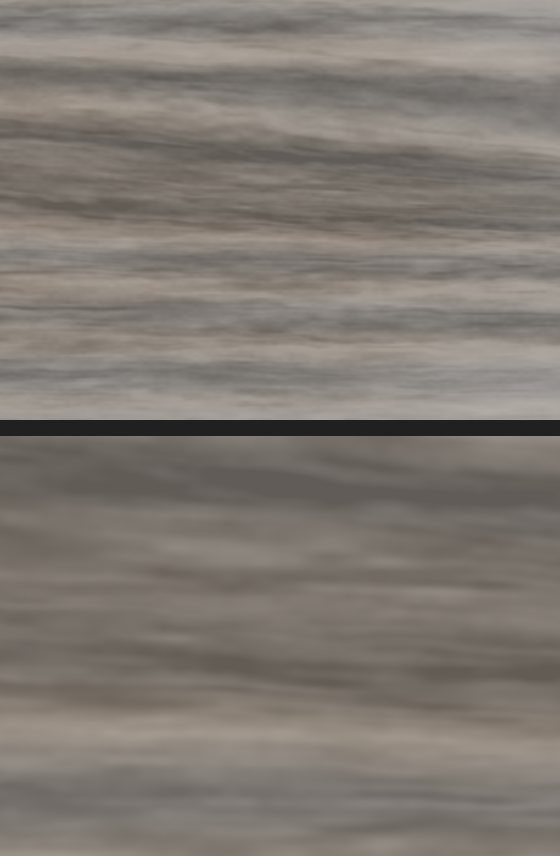
Top: the whole. Bottom: its middle third, enlarged.
Give the GLSL for this texture, as a WebGL 1 fragment shader.

```glsl
precision highp float;
// Soft grey-brown wood grain with broad, gently sloping horizontal bands.

uniform vec2 u_resolution;

#define MEAN_TONE 0.509
#define BAND_SPACING 0.14
#define BAND_CONTRAST 0.056
#define STREAK_CONTRAST 0.044
#define FLECK_CONTRAST 0.034
#define FIBRE_CONTRAST 0.020
#define MOTTLE_CONTRAST 0.010
#define LINE_DEPTH 0.065
#define HEART_DEPTH 0.098
#define EDGE_LIGHT 0.088
#define WARMTH 0.027

const float TAU = 6.2831853;

float hash(vec2 p) {
  vec3 q = fract(vec3(p.xyx) * 0.1031);
  q += dot(q, q.yzx + 33.33);
  return fract((q.x + q.y) * q.z);
}

// Smooth value noise in the range -1 to 1.
float noise(vec2 p) {
  vec2 cell = floor(p);
  vec2 f = fract(p);
  f = f * f * (3.0 - 2.0 * f);
  float low = mix(hash(cell), hash(cell + vec2(1.0, 0.0)), f.x);
  float high = mix(hash(cell + vec2(0.0, 1.0)), hash(cell + vec2(1.0, 1.0)), f.x);
  return 2.0 * mix(low, high, f.y) - 1.0;
}

float bump(float x, float centre, float width) {
  float d = (x - centre) / width;
  return exp(-d * d);
}

// Layers of long streaks, each finer and fainter than the one before.
float streaks(vec2 p) {
  float sum = 0.0;
  float weight = 1.0;
  vec2 scale = vec2(1.2, 17.0);
  for (int i = 0; i < 5; i++) {
    float shift = float(i) * 17.3;
    sum += weight * noise(p * scale + vec2(shift + p.y * 9.0, shift * 1.7));
    weight *= 0.8;
    scale *= vec2(2.0, 1.65);
  }
  return sum;
}

// Short ragged flecks that gather in patches.
float flecks(vec2 p) {
  float patches = smoothstep(-0.5, 0.6, noise(p * vec2(2.5, 14.0) + 51.0));
  float coarse = noise(p * vec2(8.0, 50.0) + 12.0);
  float fine = noise(p * vec2(24.0, 92.0) + 34.0);
  return (0.4 + 0.6 * patches) * (coarse + fine);
}

// Thin dark lines where a stretched noise crosses zero.
float darkLines(vec2 p) {
  float crossing = abs(noise(p * vec2(0.8, 13.0) + vec2(4.0, 41.0)));
  float fade = smoothstep(-0.4, 0.6, noise(p * vec2(1.6, 9.0) + 70.0));
  return fade * (1.0 - smoothstep(0.0, 0.2, crossing));
}

void main() {
  vec2 p = gl_FragCoord.xy / u_resolution.y;
  float across = gl_FragCoord.x / u_resolution.x;
  float depth = 1.0 - p.y;

  // Follow the grain, which descends most steeply around the heart.
  float slope = 0.015 + 0.07 * bump(depth, 0.39, 0.17);
  float along = depth - slope * p.x;
  along += 0.006 * noise(vec2(p.x * 2.2, depth * 9.0));
  along += 0.004 * noise(vec2(p.x * 13.0, depth * 42.0));
  vec2 grain = vec2(p.x, along);

  // Broad pale bands, interrupted by the dark heart.
  float heart = bump(along, 0.4, 0.09);
  float wave = cos(TAU * (along - 0.115) / BAND_SPACING);
  float band = wave * (1.0 - 0.85 * heart);

  // Dark borders above and below the heart.
  float border = bump(along, 0.322, 0.012) + bump(along, 0.475, 0.016);

  // Paler light toward the top, bottom and right edges.
  float edge = 0.75 * smoothstep(0.78, 1.0, depth);
  edge += 0.6 * smoothstep(0.22, 0.0, depth);
  edge += 0.45 * smoothstep(0.6, 1.0, across);

  float tone = MEAN_TONE;
  tone += BAND_CONTRAST * band + STREAK_CONTRAST * streaks(grain);
  tone += FLECK_CONTRAST * flecks(grain);
  tone += FIBRE_CONTRAST * noise(grain * vec2(5.0, 140.0) + 9.0);
  tone += MOTTLE_CONTRAST * noise(p * vec2(75.0, 125.0) + 18.0);
  tone += EDGE_LIGHT * (edge - 0.22);
  tone -= HEART_DEPTH * (heart - 0.12) + 0.03 * border;
  tone -= LINE_DEPTH * (darkLines(grain) - 0.1);

  // Ease off the brightest wood and hold the darkest.
  tone -= 0.5 * max(tone - 0.6, 0.0);
  tone = max(tone, 0.36);

  // Warm pale wood against cooler grey wood.
  float warm = 1.0 + 0.35 * band + 0.2 * noise(grain * vec2(1.3, 11.0) + 23.0);
  warm *= 1.0 - 0.4 * clamp(edge, 0.0, 1.0);
  vec3 tint = WARMTH * warm * vec3(1.0, 0.0, -1.05);
  gl_FragColor = vec4(vec3(tone) + tint, 1.0);
}
```
